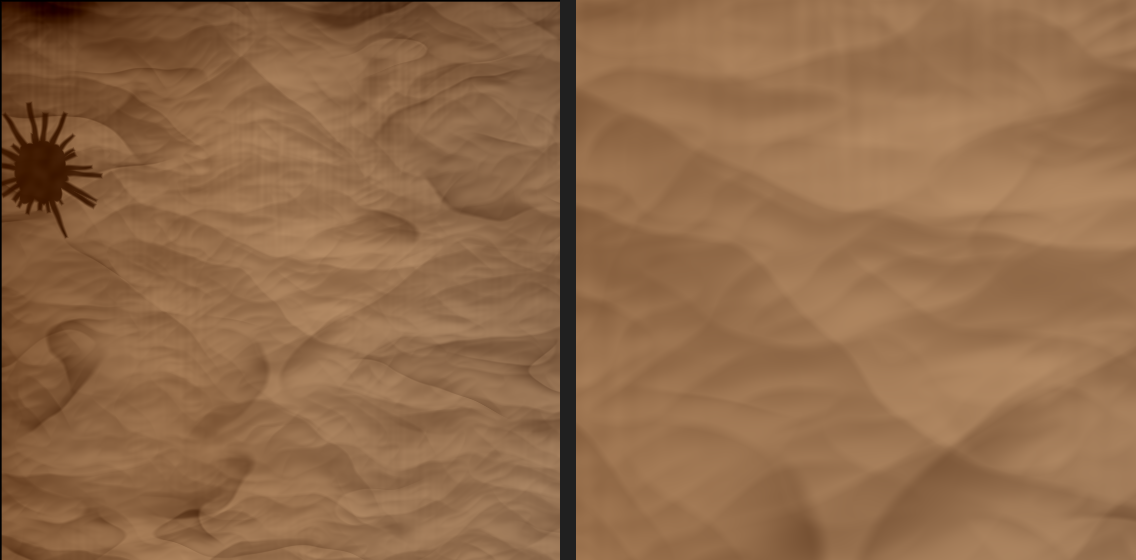
Left: the whole. Right: its middle third, enlarged.
A Shadertoy shader for this texture:

```glsl
// Crumpled brown parchment with sharp folds, a faint weave, dark edges and an ink splat.

const vec3  DARK_BROWN   = vec3(0.25, 0.12, 0.035);
const vec3  LIGHT_TAN    = vec3(0.64, 0.485, 0.345);
const vec3  WARM_TINT    = vec3(0.015, -0.012, -0.035);
const float PAPER_TONE   = 0.62;
const float INK_TONE     = 0.21;
const vec2  FOLD_SCALE   = vec2(2.7, 6.3);    // folds run mostly sideways
const float FOLD_RELIEF  = 0.042;
const float CREASE_DEPTH = 0.14;
const float WEAVE_COUNT  = 110.0;
const float WEAVE_DEPTH  = 0.035;
const vec2  SPLAT_CENTER = vec2(0.073, 0.695);
const float SPLAT_RADIUS = 0.052;
const int   SPIKES       = 25;
const float BORDER       = 0.003;
const float TAU          = 6.2831853;

vec2 hash2(vec2 p) {
    vec3 q = fract(p.xyx * vec3(0.1031, 0.1030, 0.0973));
    q += dot(q, q.yzx + 33.33);
    return fract((q.xx + q.yz) * q.zy);
}

// Gradient noise, roughly -0.7 to 0.7
float noise(vec2 p) {
    vec2 i = floor(p), f = fract(p);
    vec2 u = f * f * f * (f * (f * 6.0 - 15.0) + 10.0);
    vec2 e = vec2(0.0, 1.0);
    float a = dot(hash2(i) * 2.0 - 1.0, f);
    float b = dot(hash2(i + e.yx) * 2.0 - 1.0, f - e.yx);
    float c = dot(hash2(i + e.xy) * 2.0 - 1.0, f - e.xy);
    float d = dot(hash2(i + e.yy) * 2.0 - 1.0, f - e.yy);
    return 1.3 * mix(mix(a, b, u.x), mix(c, d, u.x), u.y);
}

vec2 rotate(vec2 p, float angle) {
    float c = cos(angle), s = sin(angle);
    return vec2(c * p.x - s * p.y, s * p.x + c * p.y);
}

vec2 warp(vec2 p) {
    return p + 0.045 * vec2(noise(p * 4.0 + 17.0), noise(p * 4.0 + 53.0))
             + 0.010 * vec2(noise(p * 15.0 + 71.0), noise(p * 15.0 + 90.0));
}

// Height of the sheet: ridged octaves with alternating tilt
float foldHeight(vec2 p) {
    float height = 0.0, scale = 1.0, weight = 1.0, tilt = 0.28;
    for (int i = 0; i < 4; i++) {
        vec2 q = rotate(p, tilt) * FOLD_SCALE * scale + 31.7 * float(i + 1);
        height += weight * abs(noise(q)) / (FOLD_SCALE.y * scale);
        scale *= 1.85;
        weight *= 0.8;
        tilt *= -1.1;
    }
    return height;
}

// Shadow that is sharp on the fold line and fades away from it
float creaseShadow(vec2 p, float tilt, float scale, float seed) {
    vec2 q = rotate(p, tilt) * FOLD_SCALE * scale + seed;
    float side = noise(q);
    float patches = smoothstep(-0.05, 0.35, noise(p * vec2(4.0, 7.0) + seed * 2.3));
    return smoothstep(0.0, 0.04, side) * exp(-7.0 * max(side, 0.0)) * patches;
}

// Fine threads in both directions, strongest near the top
float weave(vec2 p) {
    float upright = noise(vec2(p.x * WEAVE_COUNT, p.y * 9.0));
    float level = noise(vec2(p.x * 9.0, p.y * WEAVE_COUNT) + 40.0);
    float patches = smoothstep(-0.3, 0.4, noise(p * 5.0 + 8.0));
    return (upright + 0.7 * level) * patches * mix(0.5, 1.2, smoothstep(0.4, 1.0, p.y));
}

float splatMask(vec2 p) {
    vec2 d = p - SPLAT_CENTER;
    float dist = length(d * vec2(1.1, 0.88)) - SPLAT_RADIUS - 0.012 * noise(d * 45.0);
    for (int i = 0; i < SPIKES; i++) {
        vec2 rnd = hash2(vec2(float(i), 7.0));
        float angle = TAU * (float(i) + rnd.x) / float(SPIKES);
        vec2 dir = vec2(cos(angle), sin(angle));
        float reach = mix(0.068, 0.128, rnd.y * rnd.y);
        float along = dot(d, dir);
        float across = abs(d.x * dir.y - d.y * dir.x + 0.003 * noise(d * 30.0));
        float tip = 0.003 * rnd.x * smoothstep(0.6, 1.0, along / reach);
        float width = mix(0.010, 0.0015, clamp(along / reach, 0.0, 1.0)) + tip;
        dist = min(dist, max(max(across - width, along - reach), -along));
    }
    return smoothstep(0.003, -0.003, dist);
}

void mainImage(out vec4 fragColor, in vec2 fragCoord) {
    vec2 uv = fragCoord / iResolution.xy;
    vec2 p = warp(uv);

    // Uneven light: dark top and left, a little loss at the right
    float tone = PAPER_TONE + 0.05 * noise(uv * 3.0 + 5.0);
    tone -= 0.15 * exp(-5.5 * uv.x) * mix(0.75, 1.1, smoothstep(0.0, 0.4, uv.y));
    tone -= 0.20 * exp(-9.0 * (1.0 - uv.y)) * mix(1.15, 0.8, uv.x);
    tone -= 0.04 * smoothstep(0.7, 1.0, uv.x);
    float stain = length((p - vec2(0.11, 1.0)) * vec2(1.0, 1.5));
    tone -= 0.16 * smoothstep(0.10, 0.03, stain);

    // Folds lit from above, then deep creases
    vec2 e = vec2(0.0, 0.003);
    float slope = (foldHeight(p + e) - foldHeight(p - e)) / (2.0 * e.y);
    tone += FOLD_RELIEF * slope / (1.0 + 0.25 * abs(slope));
    tone -= CREASE_DEPTH * creaseShadow(p, -0.22, 0.8, 12.4);
    tone -= CREASE_DEPTH * creaseShadow(p, 0.30, 1.1, 47.9);
    tone -= 0.7 * CREASE_DEPTH * creaseShadow(p, -0.05, 1.8, 83.1);

    // Surface detail and ink
    tone += WEAVE_DEPTH * weave(uv) + 0.012 * noise(uv * vec2(35.0, 60.0));
    float ink = INK_TONE + 0.05 * noise(uv * 40.0);
    tone = mix(tone, ink, 0.9 * splatMask(uv));

    vec3 color = mix(DARK_BROWN, LIGHT_TAN, (tone - DARK_BROWN.r) / (LIGHT_TAN.r - DARK_BROWN.r));
    color += WARM_TINT * (0.6 - uv.x + 0.3 * noise(uv * 4.0 + 60.0));

    // Thin black border on the left and top
    float inside = smoothstep(0.5 * BORDER, 1.5 * BORDER, min(uv.x, 1.0 - uv.y));
    fragColor = vec4(max(color, 0.0) * inside, 1.0);
}
```
